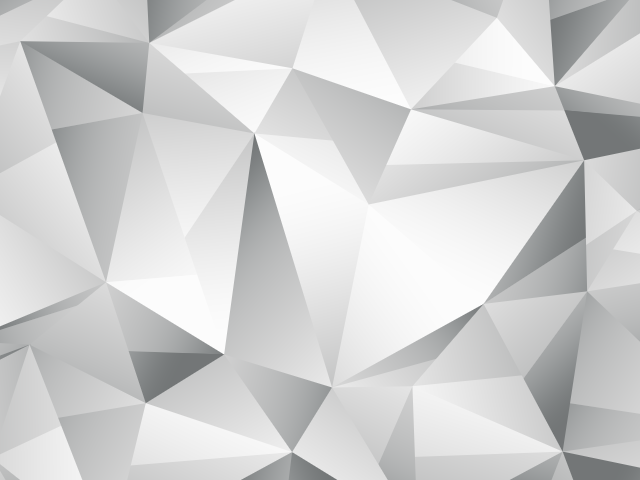
A WebGL 2 fragment shader for this background:

```glsl
#version 300 es
precision highp float;

#define CELL 0.26          // lattice spacing, in canvas heights
#define TILT 0.42          // lattice rotation, radians
#define JITTER 0.37        // vertex displacement, in cells
#define MIN_AREA 0.14      // smallest facet allowed by a random diagonal
#define GRADIENT 0.36      // shading slope inside a facet
#define CREASE 0.16        // tone step across a folded facet
#define CREASE_SHARE 0.4   // share of folded facets
#define LIGHT_CENTER vec2(0.48, 0.56)
#define FIELD_WEIGHT 0.4   // broad shading against per-facet shading
#define COOL_TINT vec3(0.0, 0.013, 0.016)

uniform vec2 u_resolution;
out vec4 fragColor;

vec2 hash2(vec2 p) {
    vec3 q = fract(p.xyx * vec3(0.1031, 0.1030, 0.0973));
    q += dot(q, q.yzx + 33.33);
    return fract((q.xx + q.yz) * q.zy);
}

float cross2(vec2 a, vec2 b) { return a.x * b.y - a.y * b.x; }

float area2(vec2 a, vec2 b, vec2 c) { return cross2(b - a, c - a); }

// Signed distance to the line a-b, positive on its left
float lineSide(vec2 p, vec2 a, vec2 b) {
    return area2(a, b, p) / max(length(b - a), 1e-4);
}

float cornerSlope(vec2 corner, vec2 f, vec2 offset) {
    return dot(hash2(corner + offset + 71.0) * 2.0 - 1.0, f - offset);
}

float gradientNoise(vec2 p) {
    vec2 i = floor(p), f = fract(p);
    vec2 w = f * f * f * (f * (f * 6.0 - 15.0) + 10.0);
    vec2 e = vec2(1.0, 0.0);
    return mix(mix(cornerSlope(i, f, e.yy), cornerSlope(i, f, e.xy), w.x),
               mix(cornerSlope(i, f, e.yx), cornerSlope(i, f, e.xx), w.x), w.y);
}

vec2 vertex(vec2 id) {
    return id + (hash2(id + 19.0) * 2.0 - 1.0) * JITTER;
}

// Broad darkness: bright centre, darker rim, uneven in between
float shadeField(vec2 canvasPos, float aspect) {
    vec2 q = 2.0 * (canvasPos / vec2(aspect, 1.0) - LIGHT_CENTER);
    float rim = 0.5 * min(dot(q, q), 2.0);
    return clamp(0.17 + rim + 0.6 * gradientNoise(canvasPos * 2.3 + 5.0), 0.0, 1.0);
}

// Darkness 0..1 to grey: long bright range, short steep dark end
vec3 greyRamp(float darkness) {
    float tone = 0.99 - 0.32 * darkness - 0.22 * pow(darkness, 12.0);
    return vec3(tone) + COOL_TINT * smoothstep(0.88, 0.5, tone);
}

// Facet colour in rgb, coverage in a
vec4 facet(vec2 p, vec2 a, vec2 b, vec2 c, vec2 id, float half_, mat2 tilt, float px) {
    float inside = min(lineSide(p, a, b), min(lineSide(p, b, c), lineSide(p, c, a)));
    float coverage = clamp(inside / px + 0.5, 0.0, 1.0);
    if (coverage <= 0.0) return vec4(0.0);

    vec2 center = (a + b + c) / 3.0;
    vec2 rnd = hash2(id * 2.0 + half_ + 43.0);
    float rank = fract(dot(id, vec2(0.7549, 0.5698)) + 0.38 * half_);
    float field = shadeField(center * tilt * CELL, u_resolution.x / u_resolution.y);
    float shade = mix(rank, field, FIELD_WEIGHT);

    // Linear gradient in a random direction
    float angle = 6.2832 * rnd.x;
    shade += GRADIENT * dot(p - center, vec2(cos(angle), sin(angle)));

    // Optional fold from one corner to the opposite edge
    if (rnd.y < CREASE_SHARE) {
        vec2 foot = mix(b, c, 0.3 + 0.4 * rnd.y / CREASE_SHARE);
        float fold = clamp(lineSide(p, a, foot) / px + 0.5, 0.0, 1.0);
        shade += CREASE * (fold - 0.5);
    }
    return vec4(greyRamp(smoothstep(0.0, 1.0, shade)), 1.0) * coverage;
}

void main() {
    mat2 tilt = mat2(cos(TILT), sin(TILT), -sin(TILT), cos(TILT));
    vec2 p = tilt * (gl_FragCoord.xy / u_resolution.y) / CELL;
    float px = 1.0 / (u_resolution.y * CELL);
    vec4 sum = vec4(0.0);

    // Each jittered quad is split along one valid diagonal
    for (int y = -1; y <= 1; y++) {
        for (int x = -1; x <= 1; x++) {
            vec2 id = floor(p) + vec2(x, y);
            vec2 a = vertex(id), b = vertex(id + vec2(1.0, 0.0));
            vec2 c = vertex(id + 1.0), d = vertex(id + vec2(0.0, 1.0));
            float areaAC = min(area2(a, b, c), area2(a, c, d));
            float areaBD = min(area2(a, b, d), area2(b, c, d));
            bool splitAC = hash2(id + 7.0).x > 0.5 ? areaAC > MIN_AREA : areaBD < MIN_AREA;
            sum += facet(p, a, b, splitAC ? c : d, id, 0.0, tilt, px);
            sum += facet(p, c, d, splitAC ? a : b, id, 1.0, tilt, px);
        }
    }
    fragColor = vec4(sum.rgb / max(sum.a, 1e-4), 1.0);
}
```
